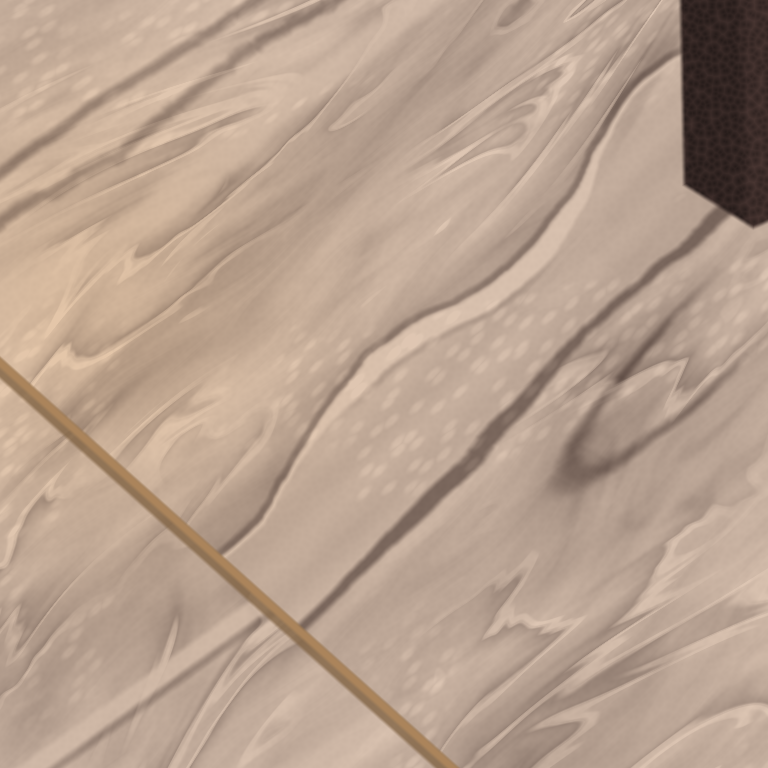
Give the GLSL for this texture, as a WebGL 1 fragment shader.

```glsl
precision highp float;
uniform vec2 u_resolution;

const vec3 UMBER = vec3(0.37, 0.30, 0.27);
const vec3 CREAM = vec3(0.84, 0.75, 0.68);
const vec3 GROUT = vec3(0.62, 0.48, 0.33);
const vec3 LEG = vec3(0.19, 0.14, 0.13);

vec2 hash2(vec2 p) {
  vec3 h = fract(p.xyx * vec3(0.1031, 0.1030, 0.0973));
  h += dot(h, h.yzx + 33.33);
  return fract((h.xx + h.yz) * h.zy);
}

// Distance to the nearest scattered cell point
float cells(vec2 p) {
  vec2 cell = floor(p), f = fract(p);
  float nearest = 2.0;
  for (int y = -1; y <= 1; y++) {
    for (int x = -1; x <= 1; x++) {
      vec2 o = vec2(float(x), float(y));
      nearest = min(nearest, length(o + hash2(cell + o) - f));
    }
  }
  return nearest;
}

// Layered, self-warping sines
float waves(vec2 p, float seed) {
  float sum = 0.0, amp = 0.5;
  for (int i = 0; i < 5; i++) {
    p += 0.7 * sin(p.yx * 1.2 + seed);
    sum += amp * sin(p.x + seed) * sin(p.y + 1.7 * seed);
    p = mat2(0.8, 0.6, -0.6, 0.8) * p * 1.7;
    amp *= 0.58;
  }
  return sum;
}

float band(float d, float halfWidth, float soft) {
  return 1.0 - smoothstep(halfWidth - soft, halfWidth + soft, abs(d));
}

float span(float x, float a, float b, float soft) {
  return smoothstep(a - soft, a + soft, x) * (1.0 - smoothstep(b - soft, b + soft, x));
}

// Grain axes: x runs along the fibres, y across, flatter toward upper left
vec2 grainAxes(vec2 p) {
  float angle = 0.785 - 0.19 * smoothstep(0.05, 0.6, p.y - p.x);
  float c = cos(angle), s = sin(angle);
  return vec2(c * p.x + s * p.y, c * p.y - s * p.x);
}

// Contoured grain with one sharp and one fading side
float grainTone(vec2 q, float seed) {
  float f = fract(4.0 * q.y + 1.5 * waves(q * vec2(4.5, 14.0), seed));
  float patchy = smoothstep(-0.25, 0.35, waves(q * vec2(3.0, 7.0), seed + 4.0));
  float shade = smoothstep(0.0, 0.07, f) * exp(-3.5 * f);
  float rim = span(f, 0.86, 0.97, 0.03);
  float tone = 0.84 + 0.2 * waves(q * vec2(3.0, 11.0), seed + 9.0);
  tone += 0.08 * waves(q * vec2(12.0, 60.0), seed + 2.0);
  return tone + patchy * (0.13 * rim - 0.36 * shade);
}

// Long veins of the upper tile
float veinTone(vec2 q, float tone) {
  float wobble = 0.008 * waves(q * vec2(13.0, 5.0), 1.3);

  // Calm field between the pale and the dark vein
  float bend = q.y - 0.012 - 0.028 * cos(12.0 * (q.x - 0.7)) - wobble;
  float calm = span(q.y, -0.14, 0.0, 0.015) * (1.0 - smoothstep(-0.01, 0.0, bend));
  tone = mix(tone, 0.8 + 0.04 * sin(q.y * 90.0 + 3.0 * q.x), 0.8 * calm);

  // Winding pale vein with a shaded upper flank
  float reach = span(q.x, 0.38, 1.3, 0.03);
  tone -= 0.24 * reach * smoothstep(0.0, 0.006, bend) * exp(-22.0 * max(bend, 0.0));
  tone -= 0.28 * reach * band(bend - 0.006, 0.005, 0.004);
  float swell = 0.002 + 0.011 * span(q.x, 0.64, 1.08, 0.1);
  tone = mix(tone, 1.02, 0.9 * reach * band(bend + swell, swell, 0.004));
  tone -= 0.15 * span(q.x, 0.66, 0.95, 0.05) * band(bend + 2.0 * swell + 0.004, 0.004, 0.004);

  // Straight dark vein
  float dark = q.y + 0.146 - 0.006 * sin(9.0 * q.x) - wobble;
  float core = band(dark, 0.009 + 0.003 * sin(11.0 * q.x), 0.005);
  tone = mix(tone, 0.14, 0.88 * core);
  tone += 0.08 * band(dark + 0.022, 0.008, 0.006);

  // Open loop
  vec2 loopAt = (q - vec2(1.06, -0.255)) / vec2(0.25, 0.052);
  float ring = (length(loopAt) - 1.0) * 0.052 + 0.6 * wobble;
  tone -= 0.42 * band(ring, 0.005, 0.005) * (1.0 - smoothstep(0.95, 1.2, q.x));

  // Pale board edge and paired dark streaks
  tone = mix(tone, 0.98, 0.75 * band(q.y - 0.485 - wobble, 0.028, 0.014));
  tone -= 0.42 * band(q.y - 0.585 - 2.0 * wobble, 0.008, 0.007);
  tone -= 0.45 * band(q.y - 0.643 + wobble, 0.007, 0.006);
  return tone;
}

void main() {
  vec2 p = gl_FragCoord.xy / u_resolution;
  vec2 q = grainAxes(p);
  float joint = dot(p - vec2(0.0, 0.525), vec2(0.667, 0.745));
  float upper = smoothstep(-0.002, 0.002, joint);

  // Two tiles of wood grain
  float lowerTone = grainTone(q + vec2(3.1, 0.7), 5.2);
  float paleStreak = q.y + 0.025 + 0.165 * q.x;
  lowerTone = mix(lowerTone, 0.96, 0.8 * band(paleStreak, 0.012, 0.005));
  lowerTone -= 0.3 * band(paleStreak + 0.018, 0.005, 0.005);
  float tone = mix(lowerTone, veinTone(q, grainTone(q, 2.4)), upper);

  // Small pale flecks and fine mottling
  float fleckArea = smoothstep(0.1, 0.4, waves(q * vec2(5.0, 8.0), 7.0));
  tone += 0.12 * fleckArea * (1.0 - smoothstep(0.1, 0.4, cells(q * vec2(22.0, 55.0))));
  float mottle = cells(p * 110.0) - 0.45;
  tone += 0.035 * mottle;
  vec3 color = mix(UMBER, CREAM, clamp(tone, 0.0, 1.06));
  float warmth = exp(-9.0 * dot(p - vec2(0.1, 0.6), p - vec2(0.1, 0.6)));
  color *= mix(vec3(1.0), vec3(1.03, 1.0, 0.94), warmth);

  // Joint between the tiles
  color = mix(color, GROUT * 0.82, 0.8 * band(joint + 0.003, 0.010, 0.003));
  color = mix(color, GROUT * 1.08, band(joint - 0.002, 0.005, 0.003));

  // Dark furniture leg
  float side = p.x - 0.886 - 0.02 * (1.0 - p.y);
  float foot = dot(p - vec2(0.89, 0.76), vec2(0.53, 0.85));
  float corner = dot(p - vec2(0.98, 0.703), vec2(-0.4, 0.92));
  float leg = smoothstep(-0.004, 0.004, min(side, min(foot, corner)));
  vec3 legColor = LEG * (1.0 + 0.5 * mottle + 0.25 * smoothstep(0.07, 0.09, side));
  gl_FragColor = vec4(mix(color, legColor, leg), 1.0);
}
```
